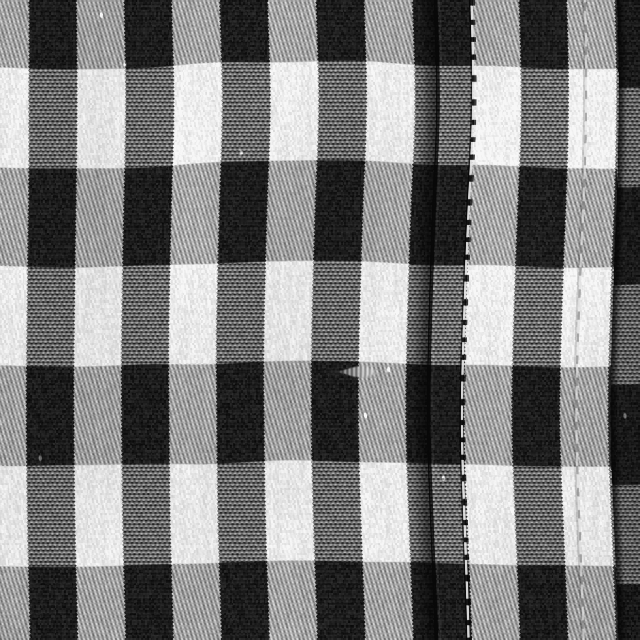
This texture is drawn by a three.js fragment shader. Its source:

```glsl
// Black and white gingham shirt cloth with a stitched placket, a folded edge and a small snag.
varying vec2 vUv;

float hash(vec2 p) {
  return fract(sin(dot(p, vec2(127.1, 311.7))) * 43758.5453);
}

float noise(vec2 p) {
  vec2 i = floor(p), f = fract(p);
  f = f * f * (3.0 - 2.0 * f);
  return mix(mix(hash(i), hash(i + vec2(1.0, 0.0)), f.x),
             mix(hash(i + vec2(0.0, 1.0)), hash(i + vec2(1.0, 1.0)), f.x), f.y);
}

// Half-period band centred on whole values of t
float band(float t, float soft) {
  return 1.0 - smoothstep(0.25 - soft, 0.25 + soft, abs(fract(t + 0.5) - 0.5));
}

// Thin vertical line, x measured from its centre
float line(float x, float halfWidth) {
  return 1.0 - smoothstep(halfWidth - 0.0008, halfWidth + 0.0008, abs(x));
}

// Thread dash with rounded ends, repeated along y
float dash(float y, float fill) {
  return 1.0 - smoothstep(fill - 0.08, fill + 0.08, abs(fract(y) - 0.5) * 2.0);
}

void main() {
  vec2 uv = vUv;

  // Sway of the hanging cloth, stronger toward the loose edge
  float sway = sin(6.5 * (uv.y - 0.62));
  float x = uv.x - mix(0.003, 0.0065, smoothstep(0.0, 0.9, uv.x)) * sway;
  x += 0.003 * (noise(vec2(uv.x * 3.0, uv.y * 6.0)) - 0.5);
  float y = uv.y - 0.0055 * sin(8.0 * (uv.x - 0.3));
  y += 0.006 * (noise(uv * vec2(9.0, 4.0) + 7.0) - 0.5);

  float placket = smoothstep(0.6755, 0.6765, x);
  float under = smoothstep(0.9598, 0.9612, x);

  // Checks: dark warp columns and light weft rows
  float ragged = 0.0009 * sin(uv.y * 1068.0);
  float darkColumn = band((x + ragged - 0.0803 - 0.0165 * placket) / 0.1495, 0.009);
  darkColumn = max(darkColumn, under);
  float lightRow = band((y - 0.198 + 0.029 * under) / 0.3115, 0.005);
  float warp = mix(0.93, 0.11, darkColumn);
  float weft = mix(0.11, 0.93, lightRow);

  // Weave: steep twill on light warp, staggered dashes on dark warp
  float twill = sin(6.2832 * (uv.x * 150.0 + uv.y * 46.0))
              * (0.7 + 0.3 * sin(uv.y * 1068.0));
  float pick = floor(uv.y * 170.0);
  float rib = 0.75 * sin(uv.y * 1068.0)
            + 0.45 * sin(uv.x * 860.0 + pick * 3.1416);
  float weave = mix(twill, rib, darkColumn);
  float weftOver = clamp(0.36 + 0.25 * weave, 0.0, 1.0);
  float tone = mix(warp, weft, weftOver);

  // Thread grain and uneven dye
  float grain = hash(floor(uv * vec2(340.0, 256.0))) - 0.5;
  float slub = noise(uv * vec2(220.0, 18.0)) - 0.5;
  tone += 0.10 * grain + 0.05 * slub * (1.0 - darkColumn) + 0.025 * weave;
  tone -= 0.10 * step(0.36, grain) * (1.0 - darkColumn) * lightRow;
  tone *= 0.96 + 0.08 * noise(uv * vec2(7.0, 3.0) + 3.0);

  // Placket fold: shade on the lower layer, black crease, lit lip
  float lower = 1.0 - placket;
  tone *= 1.0 - 0.55 * lower * smoothstep(0.642, 0.676, x);
  tone *= 1.0 - 0.75 * line(x - 0.677, 0.0028);
  tone += 0.05 * line(x - 0.6825, 0.0015);

  // Main seam: pale thread between dark needle gaps
  float seamX = x - 0.7300 - 0.006 * (uv.y - 0.5);
  float thread = dash(uv.y * 32.0 + 0.15 * sin(uv.y * 40.0), 0.72);
  tone *= 1.0 - 0.65 * line(seamX + 0.0025, 0.0016);
  tone = mix(tone, mix(0.08, 0.90, thread), 0.92 * line(seamX, 0.0018));
  tone *= 1.0 - 0.75 * (1.0 - thread) * line(seamX - 0.003, 0.0022);

  // Edge seam: faint puckered dashes
  float hemX = x - 0.9080 - 0.004 * (uv.y - 0.5);
  float hemThread = dash(uv.y * 29.0 + 0.3, 0.62);
  tone *= 1.0 - 0.16 * line(hemX + 0.003, 0.0018);
  tone = mix(tone, mix(0.50, 0.88, hemThread), 0.65 * line(hemX, 0.0017));

  // Loose edge: bright lip and shadow cast on the cloth beneath
  tone += 0.06 * line(x - 0.957, 0.002);
  tone *= 1.0 - under * (0.10 + 0.60 * (1.0 - smoothstep(0.960, 0.976, x)));

  // Snag: bared weft threads, tapering to the left
  vec2 s = (uv - vec2(0.558, 0.419)) / vec2(0.034, 0.013);
  float taper = mix(0.35, 1.0, smoothstep(-1.0, 0.5, s.x));
  float snag = 1.0 - smoothstep(0.55, 1.0, length(vec2(s.x, s.y / taper)));
  float bared = 0.62 + 0.22 * s.x + 0.16 * sin(uv.x * 900.0);
  tone = mix(tone, bared, 0.9 * snag);

  // Sparse lint
  vec2 cell = floor(uv * 22.0);
  vec2 spot = vec2(hash(cell + 3.0), hash(cell + 9.0)) * 0.6 + 0.2;
  float lint = 1.0 - smoothstep(0.03, 0.08, length((fract(uv * 22.0) - spot) * vec2(1.0, 0.6)));
  tone += 0.35 * lint * step(0.97, hash(cell));

  gl_FragColor = vec4(vec3(clamp(tone, 0.03, 0.97)), 1.0);
}
```
